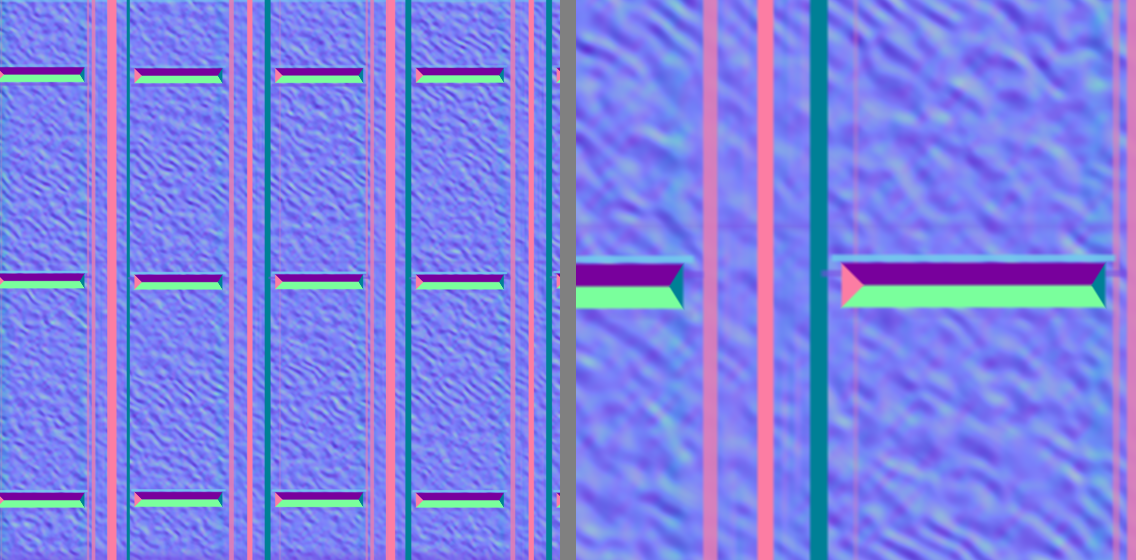
Left: the whole. Right: its middle third, enlarged.
Reproduce this texture map procedurally as a Shadertoy shader.

```glsl
const vec3 FLAT = vec3(0.485, 0.505, 0.985);
const vec3 FACE_UP = vec3(0.48, 1.0, 0.61);
const vec3 FACE_DOWN = vec3(0.47, 0.0, 0.61);
const vec3 FACE_RIGHT = vec3(0.99, 0.49, 0.64);
const vec3 FACE_LEFT = vec3(0.0, 0.50, 0.59);
const vec3 RIM = vec3(0.45, 0.80, 0.93);
const vec3 SHADE = vec3(0.47, 0.30, 0.88);

const float COLUMN_PITCH = 0.2513;
const float FIRST_SEAM = 0.2266;
const float ROW_PITCH = 0.379;
const float GROOVE_LENGTH = 0.157;
const float GROOVE_HALF = 0.0132;

float hash(vec2 p) {
    return fract(sin(dot(p, vec2(127.1, 311.7))) * 43758.5453);
}

float noise(vec2 p) {
    vec2 i = floor(p), f = fract(p);
    f = f * f * (3.0 - 2.0 * f);
    float low = mix(hash(i), hash(i + vec2(1, 0)), f.x);
    float high = mix(hash(i + vec2(0, 1)), hash(i + vec2(1, 1)), f.x);
    return mix(low, high, f.y);
}

float band(float x, float center, float width, float soft) {
    return 1.0 - smoothstep(-soft, soft, abs(x - center) - 0.5 * width);
}

// Slope of fine diagonal ripples mixed with rounder grain
vec2 grainSlope(vec2 uv) {
    vec2 along = vec2(0.8, -0.6), across = vec2(0.6, 0.8);
    vec2 q = vec2(dot(uv, along) * 62.0, dot(uv, across) * 145.0) + 200.0;
    q.y += 1.2 * noise(uv * 45.0);
    float ripple = noise(q + vec2(0.0, 0.6)) - noise(q - vec2(0.0, 0.6));
    vec2 r = uv * 150.0;
    float dx = noise(r + vec2(0.5, 0.0)) - noise(r - vec2(0.5, 0.0));
    float dy = noise(r + vec2(0.0, 0.5)) - noise(r - vec2(0.0, 0.5));
    return ripple * vec2(0.13, 0.25) + vec2(dx, dy) * vec2(0.08, 0.12);
}

// Mitred slot: colour of the visible face, coverage in alpha
vec4 groove(vec2 p, float soft) {
    float left = p.x;
    float right = GROOVE_LENGTH - p.x;
    float depth = GROOVE_HALF - abs(p.y);
    vec3 color = mix(FACE_UP, FACE_DOWN, smoothstep(-soft, soft, p.y));
    color = mix(color, FACE_RIGHT, smoothstep(-soft, soft, depth - left));
    color = mix(color, FACE_LEFT, smoothstep(-soft, soft, depth - 1.6 * right));
    return vec4(color, smoothstep(-soft, soft, min(min(left, right), depth)));
}

// Vertical ridges and dark seam of one column
vec3 addRidges(vec3 color, float x, float wide, float soft) {
    vec3 thinColor = mix(FACE_RIGHT, FLAT, 0.18);
    color = mix(color, thinColor, 0.85 * band(x, 0.1867, mix(0.0085, 0.0065, wide), soft));
    color = mix(color, thinColor, 0.6 * wide * band(x, 0.177, 0.004, soft));
    color = mix(color, thinColor, 0.3 * wide * band(x, 0.022, 0.003, soft));
    color = mix(color, FACE_RIGHT, band(x, 0.2195, mix(0.0095, 0.0165, wide), soft));
    color = mix(color, mix(FACE_RIGHT, FLAT, 0.3), 0.6 * wide * band(x, 0.2145, 0.002, soft));
    float seam = min(abs(x), abs(x - COLUMN_PITCH));
    return mix(color, FACE_LEFT, band(seam, 0.0, 0.0105, soft));
}

void mainImage(out vec4 fragColor, in vec2 fragCoord) {
    vec2 uv = fragCoord / iResolution.xy;
    float soft = max(0.0015, 0.75 / iResolution.y);

    // Column coordinates, measured from each seam
    float column = floor((uv.x - FIRST_SEAM) / COLUMN_PITCH);
    float x = uv.x - FIRST_SEAM - column * COLUMN_PITCH;
    x -= 0.005 * step(column, -0.5);
    float wide = mod(column, 2.0);

    // Grained surface, with streaks in the gutters
    vec2 slope = grainSlope(uv);
    float gutter = smoothstep(0.176, 0.184, x);
    float streak = noise(vec2(uv.x * 260.0, uv.y * 12.0)) - 0.5;
    slope *= 1.0 - 0.35 * gutter;
    slope.x += gutter * 0.12 * streak;
    vec3 color = FLAT + vec3(slope, -0.5 * length(slope));

    // Panel edges, cross joint and outer border
    float edge = band(x, 0.166, 0.012, 0.006);
    color += edge * vec3(-0.07, 0.04, -0.02);
    float outer = 1.0 - smoothstep(0.0, 0.025, uv.x);
    color += outer * vec3(-0.14, 0.05, -0.06);
    float joint = band(uv.y, 0.532, 0.004, 0.004);
    color = mix(color, SHADE, joint * mix(0.3, 0.5, gutter));
    color = mix(color, SHADE, 0.45 * (1.0 - smoothstep(0.0, 0.025, uv.y)));
    color = mix(color, RIM, 0.6 * smoothstep(0.994, 0.999, uv.y));

    color = addRidges(color, x, wide, soft);

    // Three rows of slots with a bright upper lip and a dark lower one
    for (int row = 0; row < 3; row++) {
        float r = float(row);
        float middle = mod(r, 2.0);
        float shift = 0.003 * (hash(vec2(column + 7.0, r)) - 0.5);
        float center = 0.108 + r * ROW_PITCH + 0.010 * middle + shift;
        vec2 p = vec2(x - 0.0135, uv.y - center);
        float reach = band(p.x, 0.5 * GROOVE_LENGTH, GROOVE_LENGTH + 0.012, 0.002);
        float lip = band(p.y, GROOVE_HALF + 0.003, 0.004, soft);
        color = mix(color, RIM, reach * lip * mix(0.85, 0.45, step(1.5, r)));
        float under = band(p.y, -GROOVE_HALF - 0.004, 0.005, 0.002);
        color = mix(color, SHADE, reach * under * mix(0.2, 0.6, step(1.5, r)));
        float tail = band(p.x, 0.5 * GROOVE_LENGTH, GROOVE_LENGTH + 0.024, 0.002);
        color = mix(color, SHADE, 0.6 * middle * tail * band(p.y, 0.007, 0.004, soft));
        vec4 slot = groove(p, soft);
        color = mix(color, slot.rgb, slot.a);
    }

    fragColor = vec4(clamp(color, 0.0, 1.0), 1.0);
}
```
